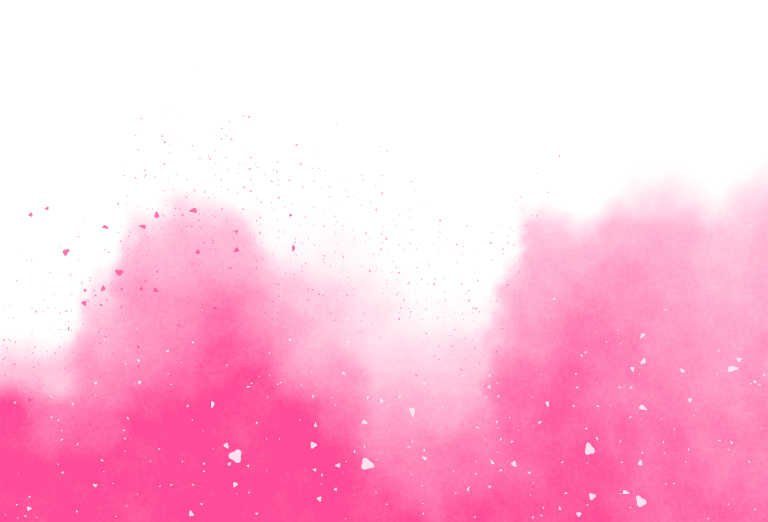
A WebGL 2 fragment shader for this background:

```glsl
#version 300 es
precision highp float;

uniform vec2 u_resolution;
out vec4 fragColor;

const vec3 PAPER = vec3(1.0);
const vec3 HOT_PINK = vec3(0.995, 0.30, 0.595);
const vec3 PALE_FLAKE = vec3(1.0, 0.93, 0.965);
const float WARP = 0.045;        // billow displacement
const float MOTTLE = 0.32;       // large tone variation
const float GRAIN = 0.10;        // powder texture
const vec2 HOLLOW = vec2(0.78, 0.36);
const vec2 DEBRIS = vec2(0.25, 0.48);

// Heights of the powder's tone contours, evenly spaced from left to right
const int LAST = 16;
const float RIM[17] = float[](.34, .33, .45, .60, .64, .62, .56, .56, .53,
                              .475, .43, .60, .58, .645, .67, .62, .685);
const float SOFT[17] = float[](.28, .26, .38, .52, .55, .53, .43, .39, .28,
                               .26, .28, .53, .52, .55, .55, .51, .57);
const float DEEP[17] = float[](.24, .205, .25, .30, .34, .37, .28, .22, .14,
                               .13, .18, .26, .40, .36, .21, .18, .16);
const float CORE[17] = float[](.20, .10, .10, .18, .23, .27, .21, .10, .04,
                               -.07, -.09, -.07, -.07, -.15, -.30, -.38, -.38);

// Integer hash giving three values in 0..1
vec3 hash3(vec2 cell, int seed) {
    uvec3 v = uvec3(ivec3(ivec2(cell) + 512, seed));
    v = v * 1664525u + 1013904223u;
    v.x += v.y * v.z; v.y += v.z * v.x; v.z += v.x * v.y;
    v ^= v >> 16u;
    v.x += v.y * v.z; v.y += v.z * v.x; v.z += v.x * v.y;
    return vec3(v >> 8u) / 16777216.0;
}

float slope(vec2 cell, vec2 offset) {
    float angle = 6.2832 * hash3(cell, 7).x;
    return dot(vec2(cos(angle), sin(angle)), offset);
}

float gradientNoise(vec2 p) {
    vec2 i = floor(p), f = p - i, e = vec2(1.0, 0.0);
    vec2 w = f * f * f * (f * (f * 6.0 - 15.0) + 10.0);
    float low = mix(slope(i, f), slope(i + e, f - e), w.x);
    float high = mix(slope(i + e.yx, f - e.yx), slope(i + 1.0, f - 1.0), w.x);
    return mix(low, high, w.y);
}

float fbm(vec2 p) {
    float sum = 0.0, gain = 0.6;
    for (int i = 0; i < 5; i++) {
        sum += gain * gradientNoise(p);
        p = mat2(1.6, 1.2, -1.2, 1.6) * p + 3.7;
        gain *= 0.52;
    }
    return sum;
}

float contour(float heights[17], float x) {
    float s = clamp(x, 0.0, 0.9999) * float(LAST);
    int i = int(s);
    return mix(heights[i], heights[i + 1], smoothstep(0.0, 1.0, fract(s)));
}

float below(float top, float bottom, float y) {
    return clamp((top - y) / (top - bottom), 0.0, 1.0);
}

float blob(vec2 p, vec2 centre, vec2 radius) {
    vec2 d = (p - centre) / radius;
    return exp(-dot(d, d));
}

// Tone of the powder: 0 is paper, 1 is the hot core
float powder(vec2 p, float aspect) {
    vec2 q = p + WARP * vec2(fbm(p * 7.0), fbm(p * 7.0 + 19.0)) * 1.6;
    float x = q.x / aspect;
    float rim = contour(RIM, x), soft = contour(SOFT, x);
    float deep = contour(DEEP, x), core = contour(CORE, x);
    float tone = 0.36 * smoothstep(0.0, 1.0, below(rim + 0.02, soft, q.y))
               + 0.34 * below(soft, deep, q.y) + 0.30 * below(deep, core, q.y);
    tone -= 0.13 * blob(p, HOLLOW, vec2(0.13, 0.09));
    float cloud = fbm(p * 6.0 + 41.0) + 0.5 * fbm(p * 17.0 + 5.0);
    float wisp = 1.0 + MOTTLE * cloud * (1.7 - tone);
    float grain = gradientNoise(p * 170.0) + 0.6 * gradientNoise(p * 90.0);
    return clamp(max(tone, 0.0) * (wisp + GRAIN * grain * (1.6 - tone)), 0.0, 1.0);
}

vec2 cellCentre(vec2 p, float cell) {
    return (floor(p / cell) + 0.5) * cell;
}

// One irregular chip per grid cell, kept with the given chance
float chips(vec2 p, float cell, float size, float chance, int seed) {
    vec2 id = floor(p / cell);
    vec3 h = hash3(id, seed), k = hash3(id, seed + 50);
    vec2 d = p - (id + 0.27 + 0.46 * h.xy) * cell;
    float turn = 6.2832 * k.x, c = cos(turn), s = sin(turn);
    d = mat2(c, -s, s, c) * d * vec2(1.0, mix(1.0, 2.0, k.y));
    float radius = size * mix(0.35, 1.0, k.z * k.z);
    radius *= 1.0 + 0.2 * sin(3.0 * atan(d.y, d.x + 1e-6) + 6.0 * k.y);
    float soft = 0.8 / u_resolution.y;
    return step(h.z, chance) * (1.0 - smoothstep(-soft, soft, length(d) - radius));
}

void main() {
    float aspect = u_resolution.x / u_resolution.y;
    vec2 p = gl_FragCoord.xy / u_resolution.y;
    vec3 color = mix(PAPER, HOT_PINK, powder(p, aspect));

    // Pink dust thrown off the rim, thickest on the left
    for (int i = 0; i < 3; i++) {
        float cell = 0.011 + 0.007 * float(i);
        vec2 c = cellCentre(p, cell);
        float lift = (c.y - contour(RIM, c.x / aspect) + 0.04) / 0.13;
        float chance = 0.24 * exp(-lift * lift) * (1.0 - smoothstep(0.85, 1.1, c.x));
        color = mix(color, HOT_PINK, 0.5 * chips(p, cell, 0.0021, chance, 11 + i));
    }
    float chance = 0.42 * blob(cellCentre(p, 0.036), DEBRIS, vec2(0.15, 0.16));
    color = mix(color, HOT_PINK, 0.75 * chips(p, 0.036, 0.0075, chance, 23));

    // Pale flakes over the lower powder
    for (int i = 0; i < 3; i++) {
        float scale = exp2(float(i)), cell = 0.021 * scale;
        vec2 c = cellCentre(p, cell);
        float keep = (1.0 - smoothstep(0.22, 0.47, c.y))
                   * (0.13 + 0.18 * blob(c, vec2(1.02, 0.2), vec2(0.25, 0.2)));
        color = mix(color, PALE_FLAKE, 0.9 * chips(p, cell, 0.0032 * scale, keep, 31 + i));
    }
    fragColor = vec4(color, 1.0);
}
```
